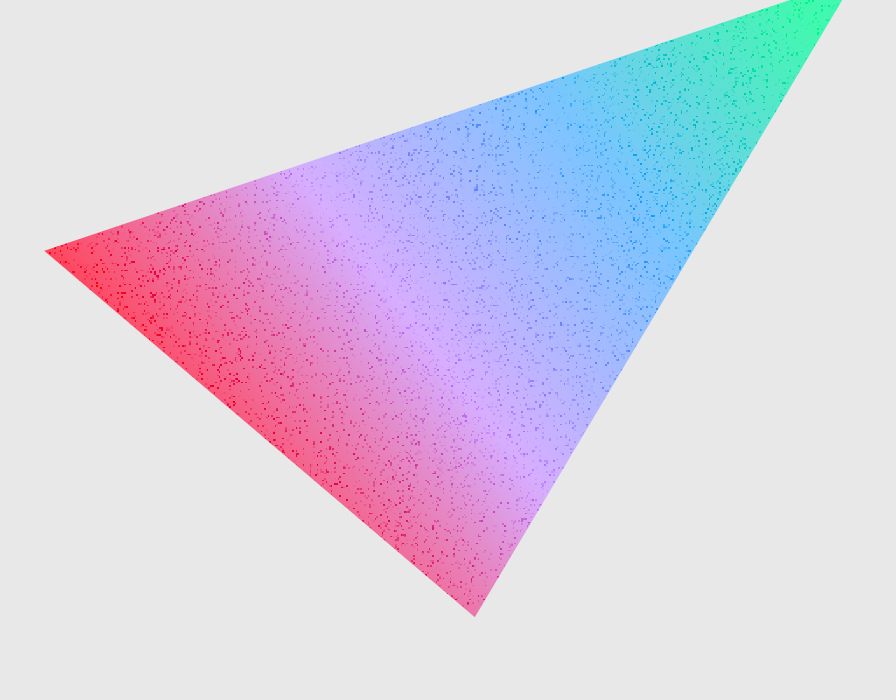
Reproduce this background procedurally as a Shadertoy shader.

```glsl
const vec3 BACKDROP = vec3(0.91);
const vec3 RED = vec3(1.0, 0.27, 0.36);
const vec3 VIOLET = vec3(0.84, 0.68, 1.0);
const vec3 BLUE = vec3(0.48, 0.77, 1.0);
const vec3 GREEN = vec3(0.26, 0.97, 0.69);

// Triangle corners, in units of the canvas height
const vec2 LEFT_CORNER = vec2(0.0633, 0.6417);
const vec2 LOW_CORNER = vec2(0.6783, 0.1183);
const vec2 TOP_CORNER = vec2(1.222, 1.0315);
const vec2 CANVAS_CENTER = vec2(0.64, 0.5);

const vec2 GRADIENT_AXIS = vec2(0.79, 0.61);
const float GRADIENT_START = 0.44;
const float STOP_SPACING = 0.355;

const float GRAIN_CELLS = 400.0;
const float GRAIN_DENSITY = 0.13;
const float GRAIN_BURN = 0.45;

float hash(vec2 p) {
    return fract(sin(dot(p, vec2(12.9898, 78.233))) * 43758.5453);
}

// Signed distance to the line through a and b, positive on its right
float edgeDistance(vec2 p, vec2 a, vec2 b) {
    vec2 along = normalize(b - a);
    return dot(p - a, vec2(along.y, -along.x));
}

float triangleDistance(vec2 p) {
    float d = edgeDistance(p, LEFT_CORNER, LOW_CORNER);
    d = max(d, edgeDistance(p, LOW_CORNER, TOP_CORNER));
    return max(d, edgeDistance(p, TOP_CORNER, LEFT_CORNER));
}

// Four evenly spaced colour stops
vec3 spectrum(float t) {
    vec3 color = mix(RED, VIOLET, clamp(t, 0.0, 1.0));
    color = mix(color, BLUE, clamp(t - 1.0, 0.0, 1.0));
    return mix(color, GREEN, clamp(t - 2.0, 0.0, 1.0));
}

// Sparse specks that deepen the colour beneath them
vec3 burnGrain(vec3 color, vec2 p) {
    vec2 cell = floor(p * GRAIN_CELLS);
    float speck = step(1.0 - GRAIN_DENSITY, hash(cell));
    float strength = GRAIN_BURN * speck * hash(cell + 17.3);
    return max(1.0 - (1.0 - color) / (1.0 - strength), 0.0);
}

void mainImage(out vec4 fragColor, in vec2 fragCoord) {
    float pixel = 1.0 / iResolution.y;
    vec2 p = (fragCoord - 0.5 * iResolution.xy) * pixel + CANVAS_CENTER;

    // Gradient with grain
    float t = (dot(p, GRADIENT_AXIS) - GRADIENT_START) / STOP_SPACING;
    vec3 fill = burnGrain(spectrum(t), p);

    // Smooth triangle over the backdrop
    float coverage = clamp(0.5 - triangleDistance(p) / pixel, 0.0, 1.0);
    fragColor = vec4(mix(BACKDROP, fill, coverage), 1.0);
}
```
